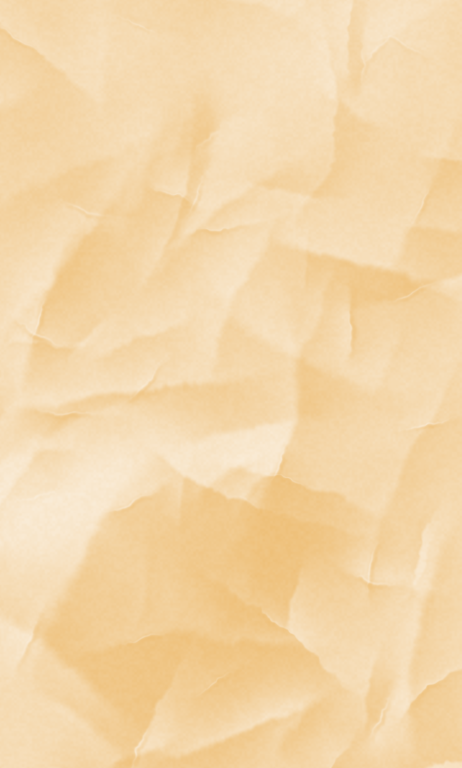
A Shadertoy shader for this texture:

```glsl
// Crumpled cream paper: broad soft shading plus large and small creases, each
// a curved fold lit on one side and shaded on the other, with crinkled
// highlights at some fold tips and a fine fibre grain over everything.

float hash(vec2 p) {
    vec3 q = fract(vec3(p.xyx) * 0.1031);
    q += dot(q, q.yzx + 33.33);
    return fract((q.x + q.y) * q.z);
}

float noise(vec2 p) {
    vec2 cell = floor(p), f = fract(p);
    f = f * f * f * (f * (f * 6.0 - 15.0) + 10.0);
    return mix(mix(hash(cell), hash(cell + vec2(1, 0)), f.x),
               mix(hash(cell + vec2(0, 1)), hash(cell + vec2(1, 1)), f.x), f.y);
}

float fbm(vec2 p) {
    float sum = 0.0, gain = 0.5;
    for (int i = 0; i < 4; i++) {
        sum += gain * noise(p);
        p = mat2(1.6, 1.2, -1.2, 1.6) * p + 7.3;
        gain *= 0.5;
    }
    return sum / 0.9375;
}

// Soft spot of light, stretched by the given radii and turned by an angle
float glow(vec2 p, vec2 centre, vec2 radii, float turn) {
    vec2 d = p - centre;
    float c = cos(turn), s = sin(turn);
    d = vec2(c * d.x + s * d.y, c * d.y - s * d.x) / radii;
    return exp(-dot(d, d));
}

// Light change caused by one fold; id selects its random shape
float crease(vec2 p, vec2 centre, vec2 id, float size) {
    // Steep folds prevail, the rest lean gently up or down to the right
    float pick = hash(id + 11.0);
    float spread = hash(id + 23.0) - 0.5;
    float angle = pick < 0.5 ? 1.12 + 0.8 * spread
                : pick < 0.77 ? 0.35 + 0.5 * spread : -0.4 + 0.6 * spread;
    vec2 along = vec2(cos(angle), sin(angle));
    vec2 d = p - centre;
    float u = dot(d, along);
    float v = dot(d, vec2(-along.y, along.x));
    float len = size * mix(0.09, 0.23, hash(id + 37.0));
    if (abs(u) > len) return 0.0;
    v += 2.4 * (hash(id + 41.0) - 0.5) * u * u / size;
    v += 0.006 * (noise(vec2(u * 50.0, pick * 90.0)) - 0.5);
    v += 0.003 * (noise(vec2(u * 160.0, pick * 70.0)) - 0.5);

    // The fold opens into a wedge and blurs away from its tip
    float t = u / len;
    float fade = smoothstep(-1.0, -0.45, t) * smoothstep(1.0, 0.0, t);
    float width = size * mix(0.025, 0.085, hash(id + 53.0)) * (0.7 + 0.5 * clamp(t + 0.5, 0.0, 1.5));
    float blur = mix(0.0015, 0.009, hash(id + 61.0)) + 0.03 * abs(u);
    float side = smoothstep(-blur, blur, v) * 2.0 - 1.0;
    float facing = hash(id + 71.0) < 0.65 ? 1.0 : -1.0;
    float falloff = exp(-abs(v) / (side * facing > 0.0 ? width : width * 1.4));
    float light = facing * side * falloff * fade * mix(0.5, 1.35, hash(id + 83.0));

    // Crinkled bright tip with a thin shadow beside it
    float crisp = step(0.6, hash(id + 97.0));
    float tip = exp(-pow((u + 0.2 * len) / 0.022, 2.0));
    float ridge = exp(-pow(v / 0.0016, 2.0)) - 0.8 * exp(-pow((v + 0.004) / 0.0028, 2.0));
    return light + crisp * tip * ridge * 1.3;
}

// Folds on a jittered grid, calmer toward the top
float creases(vec2 p, vec2 count, float size, float seed, float keep) {
    float tone = 0.0;
    for (float row = 0.0; row < count.y; row++) {
        for (float col = 0.0; col < count.x; col++) {
            vec2 id = vec2(col, row) + seed;
            if (hash(id + 5.0) > keep) continue;
            vec2 jitter = vec2(hash(id), hash(id + 17.0));
            vec2 centre = (vec2(col, row) + jitter) * vec2(0.62, 1.03) / count - 0.01;
            float calm = smoothstep(0.5, 0.9, centre.y);
            tone += crease(p, centre, id, size) * mix(1.15, 0.6, calm);
        }
    }
    return tone;
}

void mainImage(out vec4 fragColor, in vec2 fragCoord) {
    vec2 p = fragCoord / iResolution.y;
    vec2 warp = vec2(fbm(p * 6.0), fbm(p * 6.0 + 31.0)) - 0.5;
    vec2 q = p + 0.04 * warp;

    // Broad shading: pale upper right and lower left, deeper near the base
    float tone = 2.6 * (fbm(q * 4.0 + 5.0) - 0.5);
    tone += 1.0 * glow(q, vec2(0.40, 0.83), vec2(0.24, 0.15), 0.9);
    tone += 1.7 * glow(q, vec2(0.08, 0.34), vec2(0.22, 0.06), 0.3);
    tone -= 1.0 * glow(q, vec2(0.36, 0.27), vec2(0.20, 0.10), 1.2);
    tone -= 0.8 * glow(q, vec2(0.25, 0.06), vec2(0.16, 0.08), 1.1);
    tone -= 0.7 * glow(q, vec2(0.06, 0.73), vec2(0.10, 0.06), 0.4);

    tone += creases(q, vec2(5, 8), 1.0, 3.0, 0.9);
    tone += 0.8 * creases(q, vec2(7, 11), 0.45, 140.0, 0.6);

    // Limit the extremes, then add paper fibre
    tone = 2.5 * tanh((1.15 * tone + 0.22) / 2.5);
    tone += 0.42 * (noise(p * 300.0) - 0.5) + 0.34 * (noise(p * vec2(130.0, 160.0)) - 0.5);

    vec3 paper = vec3(0.957, 0.842, 0.667);
    vec3 lightStep = vec3(0.009, 0.034, 0.073);
    fragColor = vec4(clamp(paper + lightStep * tone, 0.0, 1.0), 1.0);
}
```
